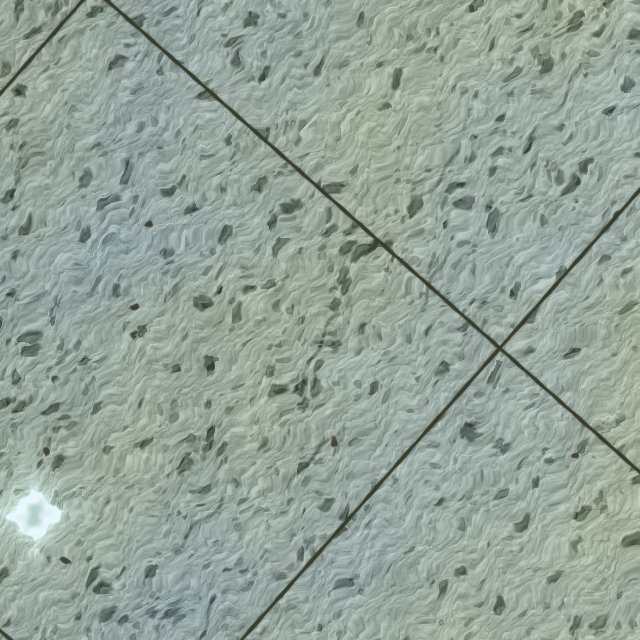
Write a WebGL 1 fragment shader that draws this texture.

```glsl
precision highp float;
uniform vec2 u_resolution;

#define TILE 0.848
#define JOINT_HALF 0.0027
#define CROSSING vec2(0.781, 0.456)
#define ANGLE 0.7245
#define GRAIN vec2(74.0, 38.0)
#define RELIEF 0.62
#define FLECK_DENSITY 0.30
#define STONE_DARK vec3(0.21, 0.26, 0.21)
#define STONE_LIGHT vec3(0.70, 0.76, 0.725)
#define JOINT_COLOR vec3(0.22, 0.24, 0.17)
#define LAMP_POS vec2(0.054, 0.195)
#define LAMP_HALF 0.031

vec2 hash2(vec2 c) {
  return fract(sin(vec2(dot(c, vec2(127.1, 311.7)), dot(c, vec2(269.5, 183.3)))) * 43758.5);
}

// Cellular noise: x = distance to the nearest seed, y = random value of its cell
vec2 cells(vec2 q) {
  vec2 base = floor(q), best = vec2(9.0, 0.0);
  for (int j = -1; j <= 1; j++) {
    for (int i = -1; i <= 1; i++) {
      vec2 c = base + vec2(float(i), float(j));
      float d = length(c + hash2(c) - q);
      if (d < best.x) best = vec2(d, hash2(c + 17.3).x);
    }
  }
  return best;
}

// Layered sines bend the grain so that flakes get ragged outlines
vec2 warp(vec2 s) {
  s += 0.006 * sin(s.yx * vec2(61.0, 83.0) + 2.0 * sin(s * 37.0));
  return s + 0.0013 * sin(s.yx * vec2(310.0, 270.0) + 2.0 * sin(s * 190.0));
}

// Overlapping flakes at three sizes
float flakeHeight(vec2 s) {
  float h = 0.0, amp = 1.0;
  vec2 freq = GRAIN * 0.6;
  for (int k = 0; k < 3; k++) {
    vec2 c = cells(s * freq + float(k) * 5.7);
    h += amp * (0.3 * c.y - c.x);
    amp *= 0.65;
    freq *= 1.7;
  }
  return h;
}

float patches(vec2 s) {
  return 0.5 * sin(s.x * 17.0 + 2.0 * sin(s.y * 9.0)) + 0.5 * sin(s.y * 13.0 + 2.0 * sin(s.x * 11.0));
}

vec3 stone(vec2 s, vec2 tile) {
  vec2 w = warp(s + 3.0 * hash2(tile));

  // Flakes lit from the upper left
  float tone = 0.81 + RELIEF * (flakeHeight(w + vec2(0.0024, -0.0008)) - flakeHeight(w));
  tone += 0.09 * (cells(w * GRAIN * 0.8).y - 0.5) + 0.035 * patches(s * 1.7);

  // Mineral band with broken veins running along the grain
  float across = mod(s.x + 0.19 + 0.13 * s.y + 0.5 * TILE, TILE) - 0.5 * TILE;
  float band = exp(-across * across / 0.008);
  float wander = 0.008 * sin(s.y * 31.0) + 0.004 * sin(s.y * 83.0 + 1.0);
  float vein = 1.0 - smoothstep(0.001, 0.005, abs(abs(across + wander) - 0.045));
  vein *= smoothstep(0.1, 0.7, sin(s.y * 19.0 + sign(across) * 1.3) + 0.4 * sin(w.y * 110.0));
  tone -= 0.32 * vein;

  // Dark flecks, coarse then fine, denser in the band
  float density = FLECK_DENSITY + 0.22 * band + 0.1 * patches(s + 4.0);
  for (int k = 0; k < 2; k++) {
    float fine = float(k);
    vec2 c = cells(w * GRAIN * mix(0.62, 1.15, fine) + 31.0 + 9.0 * fine);
    float radius = 0.46 * smoothstep(1.0 - density, 1.0, c.y);
    float mask = 1.0 - smoothstep(radius - 0.14, radius + 0.04, c.x);
    tone -= mask * mix(0.48, 0.28, fine) * smoothstep(0.02, 0.15, radius);
  }

  // Blue and ochre staining
  float warm = cos((s.x + 0.33) * 10.1 + 0.8 * sin(s.y * 7.0)) + 0.6 * patches(s * 1.3 + 2.0);
  vec3 color = mix(STONE_DARK, STONE_LIGHT, clamp(tone, 0.0, 1.08));
  color += warm * vec3(0.010, 0.004, -0.017);

  // Rare round brown spots
  vec2 spot = cells(w * 10.0 + 3.0);
  float spotMask = step(0.9, spot.y) * (1.0 - smoothstep(0.05, 0.09, spot.x));
  return mix(color, vec3(0.21, 0.20, 0.15), 0.85 * spotMask);
}

void main() {
  float scale = min(u_resolution.x, u_resolution.y);
  vec2 p = gl_FragCoord.xy / scale;
  float pixel = 1.0 / scale;
  float cs = cos(ANGLE), sn = sin(ANGLE);
  mat2 toFloor = mat2(cs, sn, -sn, cs);
  vec2 s = toFloor * (p - CROSSING);

  vec3 color = stone(s, floor(s / TILE));
  color += 0.04 * (p.x - 0.5) * vec3(1.0, 0.9, 0.5);

  // Thin joints with slightly worn edges
  vec2 toJoint = abs(fract(s / TILE + 0.5) - 0.5) * TILE;
  float wear = 0.0004 * sin(s.x * 140.0 + 2.0 * sin(s.y * 90.0));
  float joint = min(toJoint.x, toJoint.y) + wear;
  color *= 1.0 - 0.12 * (1.0 - smoothstep(0.0, 0.008, joint));
  color = mix(JOINT_COLOR, color, smoothstep(JOINT_HALF - pixel, JOINT_HALF + pixel, joint));

  // Square lamp reflection with a cool halo
  vec2 l = toFloor * (p - LAMP_POS);
  vec2 ragged = abs(l + 0.0025 * sin(l.yx * 190.0 + 1.0));
  float lamp = max(ragged.x, ragged.y) - LAMP_HALF;
  color += vec3(0.17, 0.21, 0.23) * exp(-max(lamp, 0.0) * 42.0);
  float core = 1.0 - smoothstep(0.004, 0.022, length(l * vec2(1.0, 0.7) + 0.004 * sin(l.yx * 230.0)));
  vec3 lampColor = mix(vec3(0.92, 0.98, 1.0), vec3(0.70, 0.81, 0.79), core);
  color = mix(color, lampColor, 0.92 * (1.0 - smoothstep(-0.003, 0.002, lamp)));

  gl_FragColor = vec4(clamp(color, 0.0, 1.0), 1.0);
}
```
